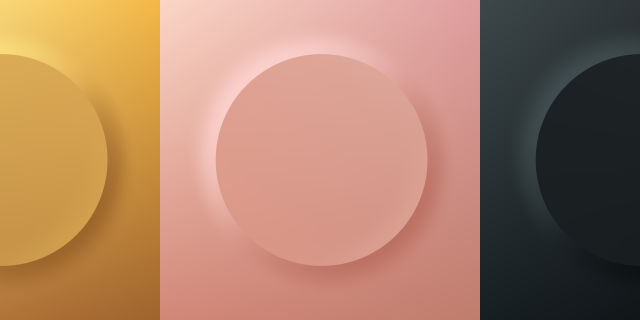
Write a Shadertoy shader that draws this background.

```glsl
// Three gradient panels (gold, rose, charcoal), each with a soft raised disc.
// Panels and discs are bilinear gradients; two offset, blurred discs give
// the highlight at the upper left and the shadow at the lower right.

// Lengths are in canvas heights; each panel is one unit wide.
const int PANEL_COUNT = 3;
const vec2 DISC_CENTER = vec2(0.505, 0.5);
const float DISC_RADIUS = 0.331;
const vec2 LIGHT_DIR = vec2(-0.7071, 0.7071);
const float RELIEF_OFFSET = 0.036;
const float RELIEF_BLUR = 0.072;
const float RELIEF_STRENGTH = 1.2;
const float RIM_DEPTH = 0.11;
const float RIM_STRENGTH = 0.28;

// Corner colours per panel: top left, top right, bottom left, bottom right.
const vec3 PANEL_COLORS[12] = vec3[12](
    vec3(1.00, 0.97, 0.66), vec3(0.95, 0.72, 0.28),
    vec3(0.76, 0.51, 0.26), vec3(0.62, 0.39, 0.18),
    vec3(0.98, 0.84, 0.78), vec3(0.87, 0.62, 0.62),
    vec3(0.82, 0.53, 0.47), vec3(0.75, 0.49, 0.43),
    vec3(0.24, 0.28, 0.29), vec3(0.12, 0.13, 0.14),
    vec3(0.09, 0.12, 0.13), vec3(0.04, 0.05, 0.06));

const vec3 DISC_COLORS[12] = vec3[12](
    vec3(0.88, 0.72, 0.38), vec3(0.88, 0.68, 0.34),
    vec3(0.74, 0.54, 0.26), vec3(0.75, 0.54, 0.25),
    vec3(0.89, 0.65, 0.59), vec3(0.87, 0.69, 0.64),
    vec3(0.86, 0.58, 0.51), vec3(0.79, 0.53, 0.48),
    vec3(0.11, 0.13, 0.14), vec3(0.14, 0.16, 0.17),
    vec3(0.10, 0.12, 0.13), vec3(0.07, 0.09, 0.10));

const vec3 HIGHLIGHTS[3] = vec3[3](
    vec3(1.00, 0.91, 0.52), vec3(1.00, 0.84, 0.83), vec3(0.27, 0.32, 0.33));
const vec3 SHADOWS[3] = vec3[3](
    vec3(0.58, 0.37, 0.15), vec3(0.72, 0.42, 0.36), vec3(0.03, 0.045, 0.05));
const vec3 RIMS[3] = vec3[3](
    vec3(0.90, 0.75, 0.38), vec3(0.93, 0.74, 0.69), vec3(0.12, 0.15, 0.16));

vec3 bilinear(vec3 topLeft, vec3 topRight, vec3 lowLeft, vec3 lowRight, vec2 p) {
    return mix(mix(lowLeft, lowRight, p.x), mix(topLeft, topRight, p.x), p.y);
}

float discDistance(vec2 p) {
    return length(p) - DISC_RADIUS;
}

// Coverage of a disc with a blurred edge.
float softDisc(vec2 p) {
    return 1.0 - smoothstep(-RELIEF_BLUR, RELIEF_BLUR, discDistance(p));
}

vec3 shadePanel(int id, vec2 p, float pixel) {
    int k = id * 4;
    vec2 q = p - DISC_CENTER;
    float d = discDistance(q);

    // Background with highlight and shadow
    vec3 color = bilinear(PANEL_COLORS[k], PANEL_COLORS[k + 1],
                          PANEL_COLORS[k + 2], PANEL_COLORS[k + 3], p);
    vec2 offset = LIGHT_DIR * RELIEF_OFFSET;
    float relief = RELIEF_STRENGTH * (softDisc(q - offset) - softDisc(q + offset));
    color = mix(color, HIGHLIGHTS[id], clamp(relief, 0.0, 1.0));
    color = mix(color, SHADOWS[id], clamp(-relief, 0.0, 1.0));

    // Disc face with a faint rim opposite the light
    vec3 face = bilinear(DISC_COLORS[k], DISC_COLORS[k + 1],
                         DISC_COLORS[k + 2], DISC_COLORS[k + 3], p);
    float facing = max(dot(q, -LIGHT_DIR) / DISC_RADIUS, 0.0);
    float rim = smoothstep(-RIM_DEPTH, 0.0, d) * facing * facing;
    face = mix(face, RIMS[id], RIM_STRENGTH * rim);

    return mix(color, face, clamp(0.5 - d / pixel, 0.0, 1.0));
}

void mainImage(out vec4 fragColor, in vec2 fragCoord) {
    float pixel = 1.0 / iResolution.y;
    vec2 p = fragCoord * pixel;

    // Lay the panels from left to right; the outer two are cut in half
    vec3 color = vec3(0.0);
    for (int i = 0; i < PANEL_COUNT; i++) {
        vec2 local = p - vec2(float(i) - 0.5, 0.0);
        float inside = clamp(local.x / pixel + 0.5, 0.0, 1.0);
        color = mix(color, shadePanel(i, local, pixel), inside);
    }
    fragColor = vec4(clamp(color, 0.0, 1.0), 1.0);
}
```
